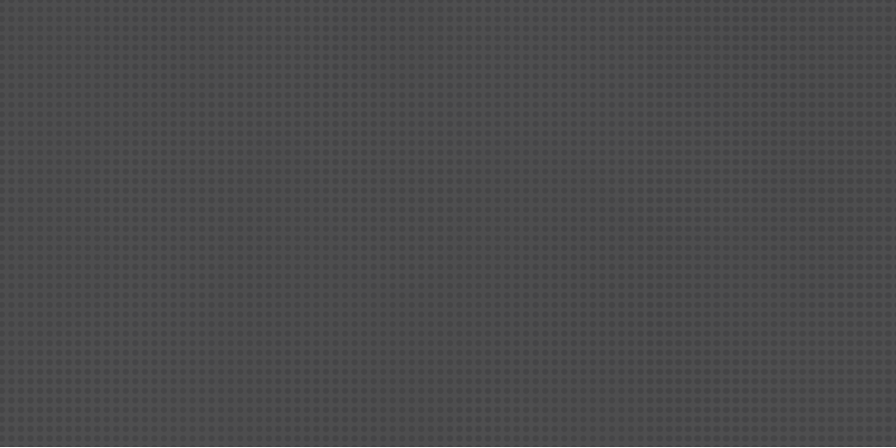
Reproduce this pattern procedurally as a WebGL 2 fragment shader.

```glsl
#version 300 es
precision highp float;
// Charcoal sheet stamped with a fine square grid of darker round dots, 94 across
// and 47 down, above a thin pale strip on the bottom edge. Dots are distance
// functions in repeated cells; gradient noise and a seam vary their depth.
uniform vec2 u_resolution;
out vec4 fragColor;

vec2 hashGradient(vec2 p) {
    float h = fract(sin(dot(p, vec2(127.1, 311.7))) * 4375.85);
    return vec2(cos(6.2832 * h), sin(6.2832 * h));
}

float gradientNoise(vec2 p) {
    vec2 i = floor(p), f = fract(p);
    vec2 u = f * f * f * (f * (f * 6.0 - 15.0) + 10.0);
    float a = dot(hashGradient(i), f);
    float b = dot(hashGradient(i + vec2(1, 0)), f - vec2(1, 0));
    float c = dot(hashGradient(i + vec2(0, 1)), f - vec2(0, 1));
    float d = dot(hashGradient(i + vec2(1, 1)), f - vec2(1, 1));
    return mix(mix(a, b, u.x), mix(c, d, u.x), u.y);
}

void main() {
    // Canvas height is 1; cells are square
    vec2 uv = gl_FragCoord.xy / u_resolution.y;
    vec2 grid = uv * 47.0 + vec2(0.3, 0.5);
    vec2 cell = floor(grid);
    float pixel = 1.0 / u_resolution.y;

    // Slow drift across the sheet, with slightly stronger dots past the seam
    float drift = gradientNoise(cell * vec2(0.07, 0.05));
    float pastSeam = step(68.0, cell.x);
    float strength = 0.9 + 0.12 * drift + 0.06 * pastSeam;

    // Soft-rimmed dot, slightly wider past the seam so that rows stand out
    vec2 offset = fract(grid) - 0.5;
    offset.x *= 1.0 - 0.1 * pastSeam;
    float dist = length(offset) - 0.33 - 0.02 * drift;
    float soft = max(32.0 * pixel, 0.1);
    float dotMask = 1.0 - smoothstep(-soft, soft, dist);

    // Ground, dots and the pale hairline of the seam
    vec3 ground = vec3(0.304, 0.304, 0.308);
    vec3 dotColor = vec3(0.266, 0.266, 0.272);
    vec3 color = mix(ground, dotColor, dotMask * strength);
    float seam = 1.0 - smoothstep(0.1, 0.1 + 47.0 * pixel, abs(grid.x - 68.0));
    color += 0.004 * seam + 0.006 * gradientNoise(uv * 2.0);

    // Thin pale strip along the bottom edge
    float strip = 1.0 - smoothstep(-0.5 * pixel, 0.5 * pixel, uv.y - 0.0022);
    color = mix(color, vec3(0.96), strip);

    fragColor = vec4(color, 1.0);
}
```
